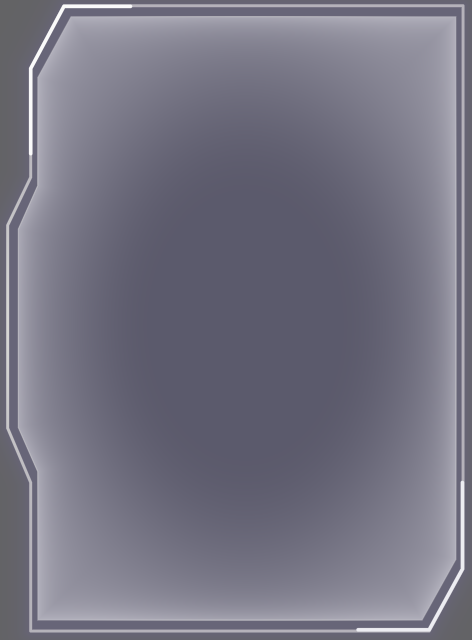
A Shadertoy shader for this background:

```glsl
// Glowing violet-grey glass panel inside a notched, bevelled light frame.
#define ASPECT 0.738
#define FRAME_HALF_WIDTH 0.0023
#define ACCENT_HALF_WIDTH 0.0028
#define RIM_HALF_WIDTH 0.0008
#define EDGE_GLOW 0.14
#define EDGE_FALLOFF 0.024
#define VIGNETTE 0.20
#define HALO_FALLOFF 0.018

const vec3 BACKDROP = vec3(0.388, 0.388, 0.396);
const vec3 HALO = vec3(0.405, 0.395, 0.470);
const vec3 PANEL_CORE = vec3(0.358, 0.353, 0.422);
const vec3 GLOW_TINT = vec3(1.0, 1.0, 0.93);

// Corners run clockwise from the top-left bevel, in units of canvas height.
const vec2 FRAME[10] = vec2[10](
    vec2(0.100, 0.991), vec2(0.724, 0.991), vec2(0.724, 0.111),
    vec2(0.671, 0.014), vec2(0.048, 0.014), vec2(0.048, 0.246),
    vec2(0.012, 0.331), vec2(0.012, 0.648), vec2(0.048, 0.723),
    vec2(0.048, 0.893));
const vec2 PANEL[10] = vec2[10](
    vec2(0.111, 0.974), vec2(0.713, 0.974), vec2(0.713, 0.126),
    vec2(0.660, 0.031), vec2(0.059, 0.031), vec2(0.059, 0.263),
    vec2(0.0286, 0.332), vec2(0.0286, 0.642), vec2(0.059, 0.710),
    vec2(0.059, 0.879));

// Bright strokes wrapping the two bevelled corners.
const vec2 TOP_ACCENT[4] = vec2[4](
    vec2(0.048, 0.760), vec2(0.048, 0.893), vec2(0.100, 0.990), vec2(0.204, 0.990));
const vec2 LOW_ACCENT[4] = vec2[4](
    vec2(0.560, 0.016), vec2(0.671, 0.016), vec2(0.723, 0.111), vec2(0.723, 0.246));

float segmentDistance(vec2 p, vec2 a, vec2 b) {
    vec2 pa = p - a, ba = b - a;
    return length(pa - ba * clamp(dot(pa, ba) / dot(ba, ba), 0.0, 1.0));
}

// Signed distance, negative inside.
float polygonDistance(vec2 p, vec2 corners[10]) {
    float dist = 10.0, side = 1.0;
    for (int i = 0; i < 10; i++) {
        vec2 a = corners[i], b = corners[(i + 1) % 10];
        dist = min(dist, segmentDistance(p, a, b));
        if ((a.y > p.y) != (b.y > p.y)) {
            float crossing = a.x + (b.x - a.x) * (p.y - a.y) / (b.y - a.y);
            if (p.x < crossing) side = -side;
        }
    }
    return side * dist;
}

float strokeDistance(vec2 p, vec2 points[4]) {
    float dist = 10.0;
    for (int i = 0; i < 3; i++)
        dist = min(dist, segmentDistance(p, points[i], points[i + 1]));
    return dist;
}

// Antialiased coverage of the region where dist is below zero.
float coverage(float dist) {
    float pixel = 1.0 / iResolution.y;
    return 1.0 - smoothstep(-0.7 * pixel, 0.7 * pixel, dist);
}

void mainImage(out vec4 fragColor, in vec2 fragCoord) {
    vec2 p = fragCoord / iResolution.xy * vec2(ASPECT, 1.0);
    float frameDist = polygonDistance(p, FRAME);
    float panelDist = polygonDistance(p, PANEL);

    // Backdrop with a violet halo along the frame
    float halo = frameDist < 0.0 ? 1.0 : exp(-frameDist / HALO_FALLOFF);
    vec3 color = mix(BACKDROP, HALO, halo);

    // Panel: dark oval core, lighter surround and a glow along the border
    float oval = length((p - vec2(0.384, 0.492)) / vec2(0.342, 0.470));
    float light = VIGNETTE * smoothstep(0.42, 1.25, oval);
    light += EDGE_GLOW * exp(-abs(panelDist) / EDGE_FALLOFF);
    color = mix(color, PANEL_CORE + light * GLOW_TINT, coverage(panelDist));

    // Thin rim, strongest at the middle of each side
    float rimFade = 1.0 - smoothstep(0.85, 1.35, oval);
    float rim = coverage(abs(panelDist) - RIM_HALF_WIDTH);
    color = mix(color, vec3(0.86), rim * (0.25 + 0.5 * rimFade));

    // Frame line, paler around the left notch
    float notch = exp(-pow((p.y - 0.49) / 0.2, 2.0)) * (1.0 - smoothstep(0.03, 0.2, p.x));
    vec3 frameColor = mix(vec3(0.71, 0.70, 0.73), vec3(0.84, 0.84, 0.83), notch);
    color = mix(color, frameColor, coverage(abs(frameDist) - FRAME_HALF_WIDTH));

    // Corner accents
    float topAccent = coverage(strokeDistance(p, TOP_ACCENT) - ACCENT_HALF_WIDTH);
    float lowAccent = coverage(strokeDistance(p, LOW_ACCENT) - ACCENT_HALF_WIDTH);
    color = mix(color, vec3(0.98), topAccent);
    color = mix(color, vec3(0.93, 0.93, 0.95), lowAccent);

    fragColor = vec4(color, 1.0);
}
```
